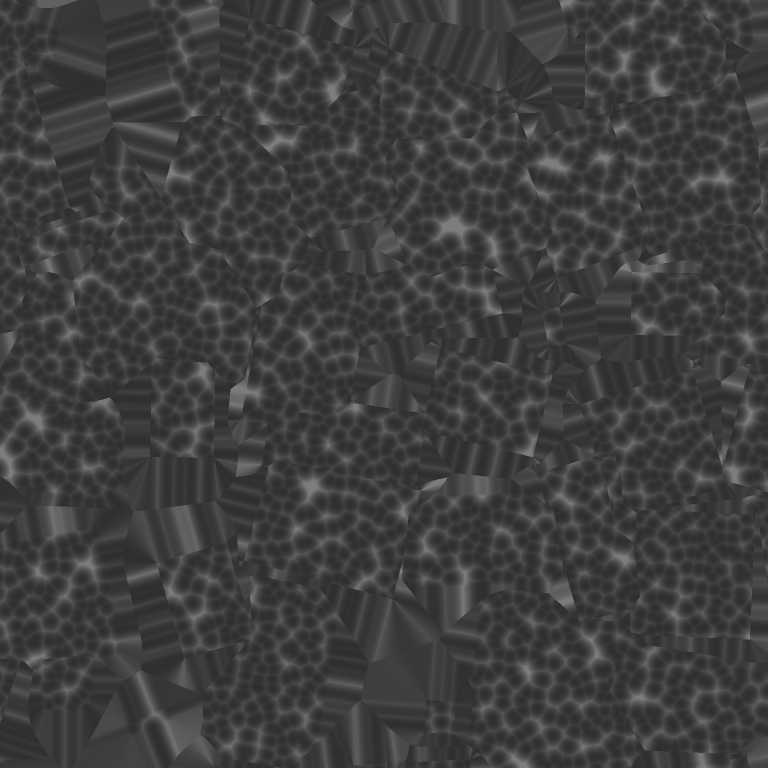
This texture is drawn by a WebGL 2 fragment shader. Its source:

```glsl
#version 300 es
precision highp float;
// Dark cellular grain broken into tilted box-shaped patches. Inside a patch the
// grain is the squared distance to scattered points; outside its box the lookup
// is pinned near the edge, which smears the grain into streaks and corner fans.

#define PATCHES 6.0       // patches across the canvas
#define GRAINS 63.0       // grain cells across the canvas
#define GRAIN_GAPS 0.25   // share of grain points left out
#define RIDGE_SOFT 0.04   // rounding of the ridges between grains
#define BOX_MIN 0.1       // half size of patch boxes, in patch cells
#define BOX_MAX 0.66
#define SMALL_SHARE 0.24  // share of patches shrunk to a streak source
#define TILT 0.42         // largest patch rotation, in radians
#define FAN_RADIUS 0.045  // arc of grain spread over a corner fan
#define FAN_SHARE 0.7     // share of patches whose streaks start at a seam
#define BASE_GREY 0.183
#define GREY_RISE 0.205

uniform vec2 u_resolution;
out vec4 outColor;

float hash(vec2 p) {
    return fract(sin(dot(p, vec2(127.1, 311.7))) * 43758.5453);
}

vec2 hash2(vec2 p) {
    return vec2(hash(p), hash(p + vec2(37.3, 17.9)));
}

mat2 rotation(float angle) {
    float c = cos(angle), s = sin(angle);
    return mat2(c, s, -s, c);
}

float softMin(float a, float b, float k) {
    float h = max(k - abs(a - b), 0.0) / k;
    return min(a, b) - h * h * k * 0.25;
}

float boxDistance(vec2 p, vec2 halfSize) {
    vec2 d = abs(p) - halfSize;
    return length(max(d, 0.0)) + min(max(d.x, d.y), 0.0);
}

// Squared distance to the nearest grain point, with softened ridges.
float grain(vec2 p) {
    vec2 cell = floor(p), local = p - cell;
    float nearest = 4.0;
    for (int y = -2; y <= 2; y++) {
        for (int x = -2; x <= 2; x++) {
            vec2 offset = vec2(x, y);
            vec2 id = cell + offset;
            if (hash(id + 71.7) < GRAIN_GAPS) continue;
            vec2 d = offset + hash2(id) - local;
            nearest = softMin(nearest, dot(d, d), RIDGE_SOFT);
        }
    }
    return max(nearest, 0.0);
}

// Finds the closest patch box and returns the grain lookup position.
vec2 patchLookup(vec2 p) {
    vec2 scaled = p * PATCHES;
    vec2 cell = floor(scaled);
    vec2 bestLocal = vec2(0.0), bestHalf = vec2(0.5), bestId = cell;
    float bestDistance = 1e3;
    for (int y = -1; y <= 1; y++) {
        for (int x = -1; x <= 1; x++) {
            vec2 id = cell + vec2(x, y);
            vec2 center = id + 0.1 + 0.8 * hash2(id + 5.3);
            float angle = TILT * (2.0 * hash(id + 23.1) - 1.0);
            vec2 local = rotation(angle) * (scaled - center);
            vec2 halfSize = mix(vec2(BOX_MIN), vec2(BOX_MAX), sqrt(hash2(id + 47.9)));
            if (hash(id + 95.3) < SMALL_SHARE) halfSize *= 0.25;
            float d = boxDistance(local, halfSize);
            if (d < bestDistance) {
                bestDistance = d;
                bestLocal = local;
                bestHalf = halfSize;
                bestId = id;
            }
        }
    }

    // Pin positions outside the box to its edge, pushed out by the fan radius.
    vec2 local = bestLocal / PATCHES, halfSize = bestHalf / PATCHES;
    vec2 pinned = clamp(local, -halfSize, halfSize);
    vec2 outside = local - pinned;
    float reach = length(outside);
    float radius = FAN_RADIUS * hash(bestId + 83.7);
    float push = hash(bestId + 61.3) < FAN_SHARE ? radius : min(reach, radius);
    if (reach > 1e-6) pinned += outside / reach * push;
    return pinned * GRAINS + floor(hash2(bestId + 11.9) * 200.0);
}

void main() {
    float scale = min(u_resolution.x, u_resolution.y);
    float grey = 0.0;
    // Four samples per pixel smooth the seams.
    for (int i = 0; i < 4; i++) {
        vec2 jitter = vec2(i % 2, i / 2) * 0.5 - 0.25;
        vec2 p = (gl_FragCoord.xy + jitter) / scale;
        grey += min(BASE_GREY + GREY_RISE * grain(patchLookup(p)), 0.49);
    }
    outColor = vec4(vec3(grey * 0.25), 1.0);
}
```
